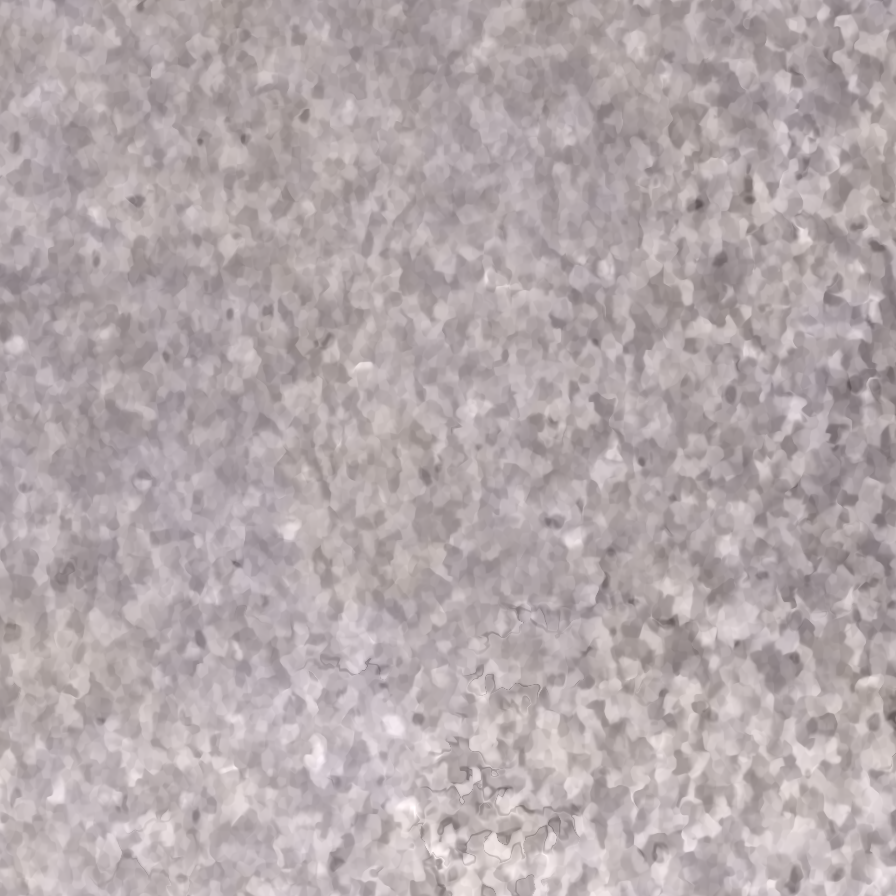
Give the GLSL for this texture, as a Shadertoy shader.

```glsl
// Weathered grey-mauve stone with soft grain, pale crusts, chips and dark pits.

const vec3  STONE_COLOUR  = vec3(0.686, 0.645, 0.656);
const vec3  WARM_TINT     = vec3(0.010, 0.008, -0.020);
const vec2  GRAIN_DENSITY = vec2(76.0, 56.0);
const vec2  FINE_DENSITY  = vec2(125.0, 98.0);
const vec2  CLUMP_DENSITY = vec2(20.0, 24.0);
const vec2  CRACK_DENSITY = vec2(7.0, 12.0);
const float GRAIN_SMOOTH  = 0.13;
const float GRAIN_ROUGH   = 0.27;
const float FINE_CONTRAST = 0.085;
const float CLUMP_CONTRAST = 0.085;
const float BROAD_CONTRAST = 0.05;
const float CRUST_LIFT    = 0.085;
const float CRACK_DEPTH   = 0.13;
const float SHADE_DEPTH   = 0.065;
const float CHIP_LIFT     = 0.13;
const float PIT_DEPTH     = 0.17;
const float CELL_SHARPNESS = 9.0;

vec3 hash3(vec2 cell) {
    vec3 q = fract(cell.xyx * vec3(0.1031, 0.1030, 0.0973));
    q += dot(q, q.yxz + 33.33);
    return fract((q.xxy + q.yzz) * q.zyx);
}

// Cellular noise with blended cell borders, in -0.5..0.5.
float softCells(vec2 p) {
    vec2 cell = floor(p);
    float total = 0.0, weight = 1e-6;
    for (int y = -1; y <= 1; y++)
    for (int x = -1; x <= 1; x++) {
        vec2 id = cell + vec2(x, y);
        vec3 h = hash3(id);
        vec2 d = id + h.xy - p;
        float w = exp(-CELL_SHARPNESS * dot(d, d));
        total += w * (h.z - 0.5);
        weight += w;
    }
    return total / weight;
}

// Gap between the two nearest cell centres: zero on a border.
float cellBorder(vec2 p) {
    vec2 cell = floor(p);
    float nearest = 8.0, second = 8.0;
    for (int y = -1; y <= 1; y++)
    for (int x = -1; x <= 1; x++) {
        vec2 id = cell + vec2(x, y);
        float d = length(id + hash3(id).xy - p);
        second = min(second, max(nearest, d));
        nearest = min(nearest, d);
    }
    return second - nearest;
}

// Scattered rounded flecks; chance is the share of cells that hold one.
float flecks(vec2 p, float chance) {
    vec2 cell = floor(p);
    float cover = 0.0;
    for (int y = -1; y <= 1; y++)
    for (int x = -1; x <= 1; x++) {
        vec2 id = cell + vec2(x, y);
        vec3 h = hash3(id + 71.0);
        vec3 shape = hash3(id + 193.0);
        vec2 d = (id + h.xy - p) * mix(vec2(0.8, 1.2), vec2(1.3, 0.8), shape.x);
        float radius = mix(0.22, 0.48, shape.y * shape.y);
        float fleck = 1.0 - smoothstep(radius - 0.14, radius + 0.14, length(d));
        float present = 1.0 - smoothstep(chance - 0.02, chance + 0.02, h.z);
        cover = max(cover, fleck * present * mix(0.55, 1.0, shape.z));
    }
    return cover;
}

void mainImage(out vec4 fragColor, in vec2 fragCoord) {
    vec2 uv = fragCoord / iResolution.xy;

    // Ragged coordinates and the layers of grain.
    vec2 ragged = uv + 0.011 * vec2(softCells(uv * 62.0 + 11.0), softCells(uv * 58.0 + 37.0));
    float broad = softCells(uv * 4.5 + 5.0);
    float clump = softCells(ragged * CLUMP_DENSITY + 17.0);
    float grain = softCells(ragged * GRAIN_DENSITY + 29.0);
    float fine = softCells(uv * FINE_DENSITY + 53.0);

    // Regions: crust along the bottom, rough and shaded stone at the right.
    float crustEdge = uv.y + 0.16 * broad + 0.20 * clump - 0.05 * sin(uv.x * 9.0 - 2.0);
    float crust = 1.0 - smoothstep(0.19, 0.31, crustEdge);
    float rightSide = smoothstep(0.5, 0.95, uv.x + 0.25 * broad);
    float rough = clamp(0.15 + 0.75 * rightSide + 0.35 * crust + 0.6 * broad, 0.0, 1.0);
    float shade = smoothstep(0.84, 1.0, uv.x + 0.12 * clump)
                * smoothstep(0.05, 0.25, uv.y) * (1.0 - smoothstep(0.65, 0.9, uv.y));

    // Broken cracks, mostly level, inside the crust.
    float border = cellBorder(ragged * CRACK_DENSITY + 0.5 * vec2(clump, grain));
    float crack = (1.0 - smoothstep(0.01, 0.10, border)) * crust
                * smoothstep(-0.05, 0.25, softCells(uv * 9.0 + 83.0));

    // Pale chips and dark pits.
    float chips = flecks(ragged * 36.0, 0.06 + 0.07 * rough);
    float pits = flecks(ragged * vec2(54.0, 46.0) + 400.0, 0.02 + 0.07 * rough + 0.10 * shade);

    float tone = grain * mix(GRAIN_SMOOTH, GRAIN_ROUGH, rough)
               + fine * FINE_CONTRAST
               + clump * CLUMP_CONTRAST
               + broad * BROAD_CONTRAST
               + crust * CRUST_LIFT
               - crack * CRACK_DEPTH
               - shade * SHADE_DEPTH
               + chips * CHIP_LIFT
               - pits * PIT_DEPTH;

    float warmth = softCells(uv * 6.0 + 131.0) + 0.6 * softCells(uv * 30.0 + 157.0) + 0.5 * shade;
    vec3 colour = STONE_COLOUR + tone + WARM_TINT * warmth;
    fragColor = vec4(clamp(colour, 0.0, 1.0), 1.0);
}
```
